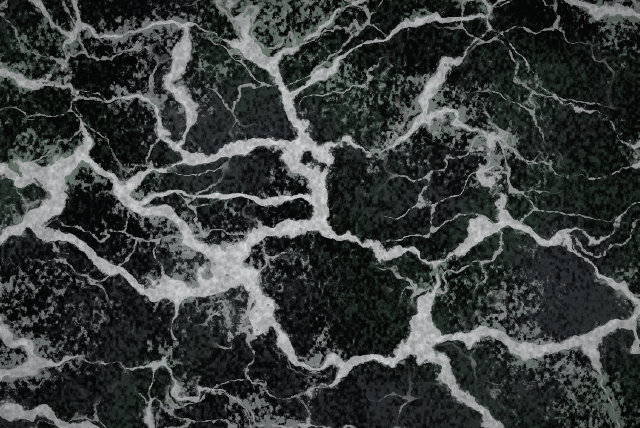
Write a WebGL 2 fragment shader that draws this texture.

```glsl
#version 300 es
precision highp float;

uniform vec2 u_resolution;
out vec4 fragColor;

float hash(vec2 p) {
    vec3 h = fract(p.xyx * 0.1031);
    h += dot(h, h.yzx + 33.33);
    return fract((h.x + h.y) * h.z);
}

float valueNoise(vec2 p) {
    vec2 i = floor(p), f = fract(p);
    f = f * f * (3.0 - 2.0 * f);
    return mix(mix(hash(i), hash(i + vec2(1, 0)), f.x),
               mix(hash(i + vec2(0, 1)), hash(i + vec2(1, 1)), f.x), f.y);
}

float fbm(vec2 p) {
    float sum = 0.0, amplitude = 0.533;
    for (int i = 0; i < 4; i++) {
        sum += amplitude * valueNoise(p);
        p = mat2(1.6, 1.2, -1.2, 1.6) * p + 11.7;
        amplitude *= 0.5;
    }
    return sum;
}

vec2 fbmOffset(vec2 p) {
    return vec2(fbm(p), fbm(p + 57.3)) - 0.5;
}

vec2 cellPoint(vec2 cell) {
    return cell + 0.08 + 0.84 * vec2(hash(cell + 3.0), hash(cell + 71.0));
}

// Distance to cell borders, blended so that junctions swell
float borderDistance(vec2 p) {
    vec2 home = floor(p), nearest = vec2(0.0);
    float best = 1e3;
    for (int y = -1; y <= 1; y++)
    for (int x = -1; x <= 1; x++) {
        vec2 toPoint = cellPoint(home + vec2(x, y)) - p;
        float d = dot(toPoint, toPoint);
        if (d < best) { best = d; nearest = toPoint; }
    }
    float sum = 0.0;
    for (int y = -2; y <= 2; y++)
    for (int x = -2; x <= 2; x++) {
        vec2 toPoint = cellPoint(home + vec2(x, y)) - p;
        vec2 gap = toPoint - nearest;
        if (dot(gap, gap) > 1e-4)
            sum += exp(-32.0 * dot(0.5 * (toPoint + nearest), normalize(gap)));
    }
    return -log(sum) / 32.0;
}

void main() {
    vec2 uv = gl_FragCoord.xy / u_resolution;
    vec2 p = gl_FragCoord.xy / u_resolution.y;
    float pixel = 1.0 / u_resolution.y;

    // Bent and frayed coordinates
    vec2 fray = fbmOffset(p * 24.0);
    vec2 q = p + 0.26 * fbmOffset(p * 4.2 + 5.0) + 0.045 * fray;
    q = mat2(0.98, 0.17, -0.17, 0.98) * q;

    float grain = fbm(p * vec2(150.0, 125.0));
    float grit = fbm(p * vec2(58.0, 66.0) + 9.0);
    float clouds = fbm(p * 4.0 + 31.0);

    // Broad veins of uneven width with crumbled rims
    float d = borderDistance(q * vec2(3.0, 4.9) + 4.0) / 3.9;
    float width = mix(-0.001, 0.015, smoothstep(0.32, 0.72, fbm(p * 5.0 + 40.0)));
    float ragged = d + 0.014 * (grain - 0.5) + 0.014 * (grit - 0.5);
    float vein = 1.0 - smoothstep(width - 0.002, width + 0.003 + pixel, ragged);

    // Thin broken threads
    vec2 threadPos = q + 0.07 * fbmOffset(p * 12.0 + 90.0);
    float threadDist = borderDistance(threadPos * vec2(5.4, 8.6) + 23.0) / 7.0;
    float thread = 1.0 - smoothstep(0.0, 0.003 + pixel, threadDist + 0.014 * (grain - 0.5));
    thread *= smoothstep(0.4, 0.6, fbm(p * 5.0 + 63.0));

    // Mineral specks, denser beside veins and in patches
    float halo = exp(-30.0 * max(d - width, 0.0));
    float density = 0.55 * halo + 0.7 * smoothstep(0.38, 0.72, fbm(p * 6.5 + 17.0));
    float threshold = 0.77 - 0.4 * density;
    float speck = smoothstep(threshold, threshold + 0.22, 0.6 * grain + 0.4 * grit);

    // Hairline strands fanning out from the veins
    float ridge = abs(fbm(q * vec2(13.0, 22.0) + 45.0) - 0.5);
    float strand = (1.0 - smoothstep(0.0, 0.03, ridge)) * smoothstep(0.25, 0.8, density);
    strand *= smoothstep(0.3, 0.6, grain);

    // Dark stone with faint green clouds
    float stone = mix(0.025, 0.19, smoothstep(0.36, 0.7, 0.45 * clouds + 0.55 * grain));
    float green = smoothstep(0.42, 0.68, fbm(p * 3.2 + 80.0));
    vec3 color = stone * mix(vec3(0.94, 1.02, 1.08), vec3(0.84, 1.12, 0.95), green);

    vec3 speckTint = mix(vec3(0.5, 0.52, 0.52), vec3(0.43, 0.49, 0.45), green);
    color = mix(color, speckTint, 0.9 * speck);
    color = mix(color, vec3(0.56, 0.57, 0.57), 0.75 * strand);
    color = mix(color, vec3(0.64, 0.65, 0.65), 0.85 * thread);
    color = mix(color, vec3(0.99, 1.0, 1.01) * (0.47 + 0.28 * grain + 0.2 * grit), 0.97 * vein);

    // Darker corners
    vec2 c = uv - 0.5;
    color *= 1.06 - 0.6 * dot(c, c);
    fragColor = vec4(color, 1.0);
}
```
